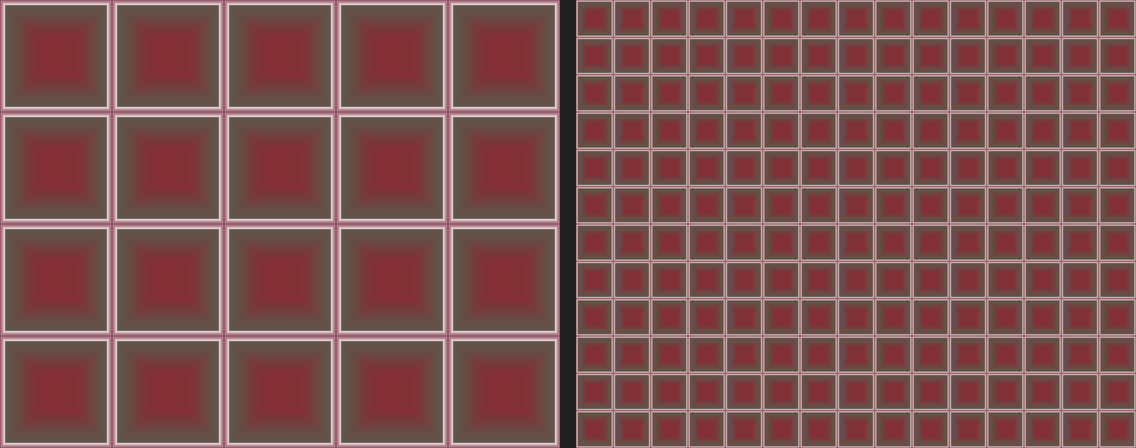
Left: one tile. Right: repeated 3 by 3.
A Shadertoy shader for this pattern:

```glsl
// Grid of square tiles with a soft red centre, pale rims and bevelled rose grout.

const vec2 REPEATS = vec2(5.0, 4.0);

// Widths, as fractions of one repeat
const float GROUT_HALF = 0.034;   // grout line centre to rim
const float RIM_WIDTH = 0.012;
const float GLOW_INNER = 0.14;    // pure centre colour inside this half-size
const float GLOW_OUTER = 0.44;    // pure edge colour outside this half-size

const vec3 TILE_CENTRE = vec3(0.510, 0.183, 0.208);
const vec3 TILE_EDGE = vec3(0.382, 0.325, 0.286);
const vec3 RIM = vec3(0.875, 0.840, 0.815);
const vec3 GROUT_DARK = vec3(0.580, 0.310, 0.380);
const vec3 GROUT_LIGHT = vec3(0.810, 0.730, 0.740);

// Step from 0 to 1, smoothed over the given width
float softStep(float edge, float x, float width) {
    return clamp((x - edge) / width + 0.5, 0.0, 1.0);
}

void mainImage(out vec4 fragColor, in vec2 fragCoord) {
    // Position within the repeat, -0.5 to 0.5
    vec2 cell = fract(fragCoord / iResolution.xy * REPEATS) - 0.5;
    vec2 pixelSize = REPEATS / iResolution.xy;
    float pixel = max(pixelSize.x, pixelSize.y);

    // Square distance from the tile centre and from the grout line
    float radius = max(abs(cell.x), abs(cell.y));
    float inset = 0.5 - radius;

    // Tile face: square glow with mitred corners
    vec3 face = mix(TILE_CENTRE, TILE_EDGE, smoothstep(GLOW_INNER, GLOW_OUTER, radius));

    // Grout: dark along its middle, lighter towards the rim
    vec3 color = mix(GROUT_DARK, GROUT_LIGHT, clamp(inset / GROUT_HALF, 0.0, 1.0));

    // Rim and face laid over the grout
    color = mix(color, RIM, softStep(GROUT_HALF, inset, pixel));
    color = mix(color, face, softStep(GROUT_HALF + RIM_WIDTH, inset, pixel));

    fragColor = vec4(color, 1.0);
}
```
